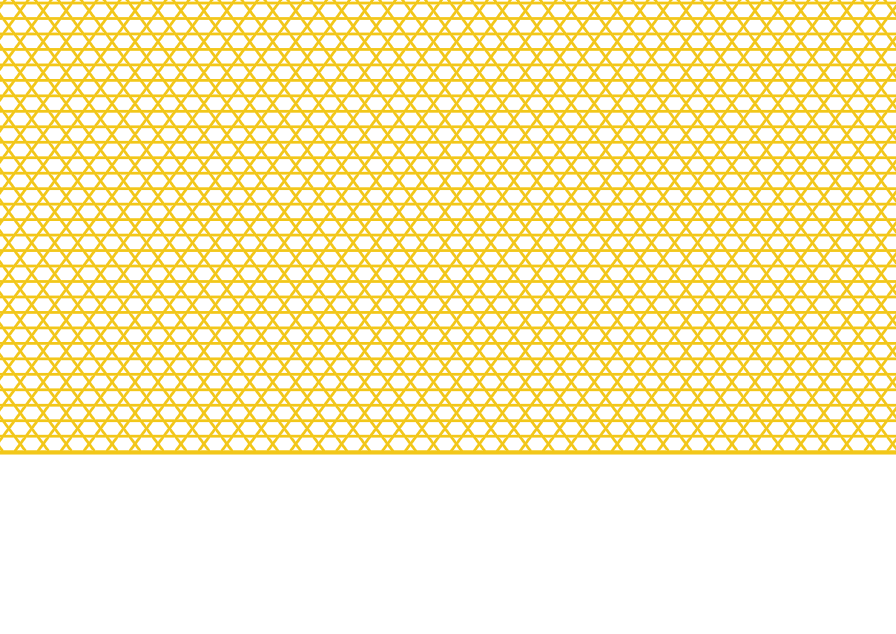
A WebGL 1 fragment shader for this pattern:

```glsl
precision highp float;
// A golden lattice of hexagons and small triangles above a blank white band.
uniform vec2 u_resolution;

// Smooth coverage of a shape from its signed distance, negative inside.
float coverage(float dist) {
  return clamp(0.5 - dist * u_resolution.x, 0.0, 1.0);
}

// Distance to the nearest whole number.
float toInteger(float v) {
  return abs(fract(v + 0.5) - 0.5);
}

// Distance to three families of parallel lines, in canvas widths.
float latticeDistance(vec2 p) {
  vec2 cell = vec2(0.025625, 0.017266);
  vec2 q = (p - vec2(0.0354, 0.2035)) / cell;
  float lean = (q.y - 0.5) * 0.5;
  float slope = cell.y / length(vec2(cell.x * 0.5, cell.y));
  float level = toInteger(q.y) * cell.y;
  float rising = toInteger(q.x - 0.5 - lean) * cell.x * slope;
  float falling = toInteger(q.x - 0.5 + lean) * cell.x * slope;
  return min(level, min(rising, falling));
}

void main() {
  vec2 p = gl_FragCoord.xy / u_resolution.x;
  vec3 gold = vec3(0.95, 0.78, 0.10);

  // Lattice strokes, closed below by a solid border
  float strokes = coverage(latticeDistance(p) - 0.00155);
  float border = coverage(p.y - 0.2049);
  float panel = coverage(0.2003 - p.y);

  float ink = max(strokes, border) * panel;
  gl_FragColor = vec4(mix(vec3(1.0), gold, ink), 1.0);
}
```
